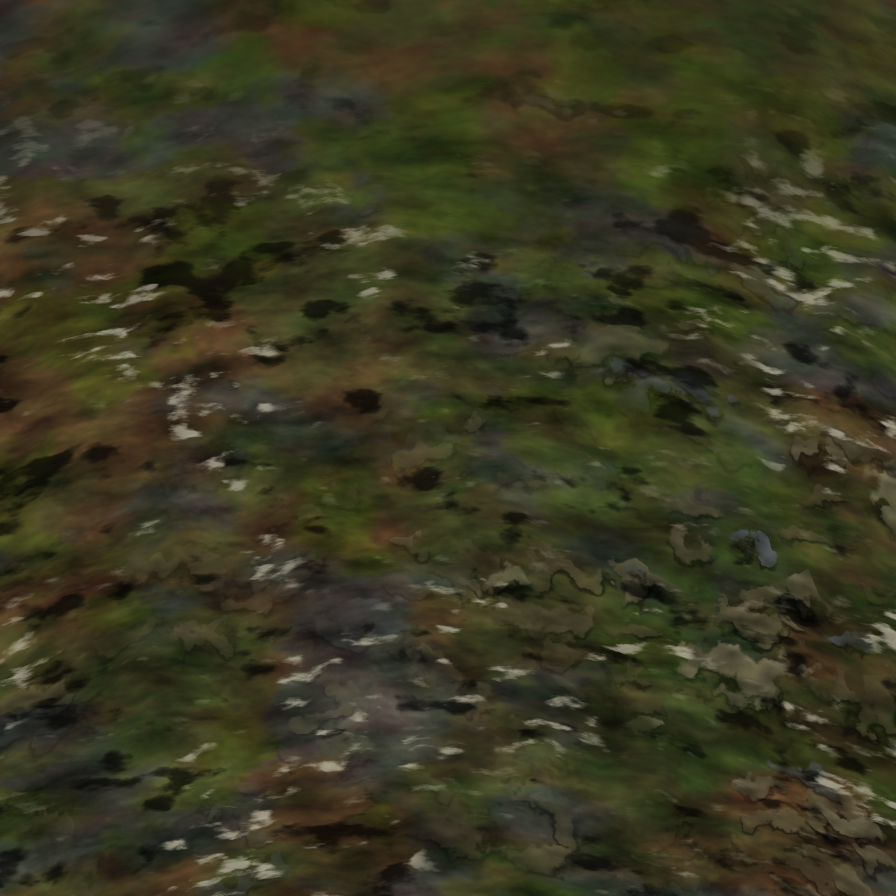
Write a Shadertoy shader that draws this texture.

```glsl
// Dim mossy ground with streaked grass, tan leaves, slate patches and small wet glints.

float hash(vec2 p) {
    vec3 q = fract(p.xyx * 0.1031);
    q += dot(q, q.yzx + 33.33);
    return fract((q.x + q.y) * q.z);
}

float noise(vec2 p) {
    vec2 i = floor(p), f = fract(p);
    f = f * f * (3.0 - 2.0 * f);
    return mix(mix(hash(i), hash(i + vec2(1, 0)), f.x),
               mix(hash(i + vec2(0, 1)), hash(i + vec2(1, 1)), f.x), f.y);
}

float fbm(vec2 p) {
    float sum = 0.0, amp = 0.5;
    for (int i = 0; i < 5; i++) {
        sum += amp * noise(p);
        p = mat2(1.9, 0.5, -0.5, 1.9) * p + 17.3;
        amp *= 0.5;
    }
    return sum / 0.97;
}

// Ragged flat leaves scattered one per grid cell, each with a shadow below it
vec3 addLeaves(vec3 color, vec2 p, float scale, float density, float seed) {
    vec2 ragged = vec2(fbm(p * 38.0 + seed), fbm(p * 38.0 + seed + 50.0)) - 0.5;
    vec2 q = p * scale * vec2(0.6, 1.0) + ragged * vec2(1.1, 1.3);
    vec2 base = floor(q);
    for (int y = -1; y <= 1; y++)
    for (int x = -1; x <= 1; x++) {
        vec2 cell = base + vec2(x, y);
        vec2 id = cell + seed;
        if (hash(id + 7.1) > density) continue;
        vec2 d = q - cell - 0.2 - 0.6 * vec2(hash(id + 1.7), hash(id + 4.3));
        d.y += d.x * (hash(id + 9.4) - 0.4) * 0.7;
        vec2 radius = vec2(0.28, 0.2) + vec2(0.3, 0.18) * hash(id + 2.9);
        float tone = hash(id + 5.6);
        float shadow = smoothstep(1.2, 0.6, length((d + vec2(-0.04, 0.15)) / radius));
        float body = smoothstep(1.1, 0.72, length(d / radius));
        vec3 leaf = mix(vec3(0.29, 0.25, 0.17), vec3(0.38, 0.36, 0.27), tone);
        leaf = mix(leaf, vec3(0.28, 0.30, 0.31), step(0.87, hash(id + 3.2)));
        leaf *= 0.88 + 0.4 * d.y / radius.y * 0.4 + 0.5 * (noise(p * vec2(50, 100)) - 0.4);
        color *= 1.0 - 0.42 * shadow * (1.0 - body);
        color = mix(color, leaf, body * (0.45 + 0.45 * tone));
    }
    return color;
}

void mainImage(out vec4 fragColor, in vec2 fragCoord) {
    vec2 p = fragCoord / iResolution.y;

    // Streaks climb on the left and fall on the right; the far top is softer
    vec2 flow = vec2(p.x, p.y + 0.3 * (p.x - 0.45) * (p.x - 0.45));
    flow += 0.035 * (vec2(fbm(p * 7.0), fbm(p * 7.0 + 31.0)) - 0.5);
    float near = 1.0 - smoothstep(0.6, 0.98, p.y);
    float detail = mix(0.5, 1.0, near);

    // Broad patches of moss, brown litter and slate
    float brown = fbm(flow * vec2(5, 8) + 3.0);
    float slate = fbm(flow * vec2(5, 9) + 41.0);
    float moss = fbm(flow * vec2(8, 13) + 77.0);
    vec3 color = vec3(0.215, 0.218, 0.115);
    color = mix(color, vec3(0.255, 0.195, 0.115), smoothstep(0.46, 0.64, brown));
    color = mix(color, vec3(0.205, 0.208, 0.185), 0.9 * smoothstep(0.51, 0.66, slate));
    color = mix(color, vec3(0.215, 0.245, 0.075), 0.65 * smoothstep(0.53, 0.68, moss));
    float deepGreen = smoothstep(0.45, 0.85, p.x) * smoothstep(0.6, 0.35, p.y);
    color = mix(color, vec3(0.14, 0.19, 0.09), 0.5 * deepGreen * smoothstep(0.4, 0.6, moss));

    // Fibrous light and dark variation
    float clump = fbm(flow * vec2(13, 24) + 11.0) - 0.5;
    float fiber = fbm(flow * vec2(22, 65) + 23.0) - 0.5;
    color *= 1.0 + detail * (1.25 * clump + 1.0 * fiber);
    float tint = fbm(flow * vec2(18, 42) + 59.0) - 0.5;
    color += tint * vec3(0.09, -0.03, 0.02);

    // Leaf litter gathers toward the lower right
    float litter = smoothstep(0.85, 0.3, p.y - 0.35 * (p.x - 0.5));
    float crowd = litter * mix(0.45, 1.0, smoothstep(0.3, 0.75, p.x));
    float clusters = smoothstep(0.38, 0.56, fbm(p * 6.0 + 90.0));
    vec3 littered = addLeaves(color, flow, 15.0, 0.32, 13.0);
    littered = addLeaves(littered, flow, 27.0, 0.38, 61.0);
    color = mix(color, littered, clamp(crowd * (0.3 + 0.7 * clusters), 0.0, 1.0));

    // Dark gaps between clumps
    float gap = smoothstep(0.61, 0.76, fbm(flow * vec2(17, 38) + 130.0));
    color *= 1.0 - 0.65 * gap * (0.3 + 0.7 * near);

    // Small pale glints in loose groups
    float group = smoothstep(0.5, 0.66, fbm(p * vec2(8, 10) + 150.0));
    float glint = smoothstep(0.68, 0.9, fbm(flow * vec2(30, 85) + 170.0) + 0.12 * group);
    color = mix(color, vec3(0.66, 0.64, 0.56), 0.85 * glint * near * (0.35 + 0.65 * group));

    // Soft fine grain
    color *= 1.0 + 0.14 * detail * (noise(flow * vec2(90, 190)) - 0.5);
    fragColor = vec4(clamp(color, 0.0, 1.0), 1.0);
}
```
